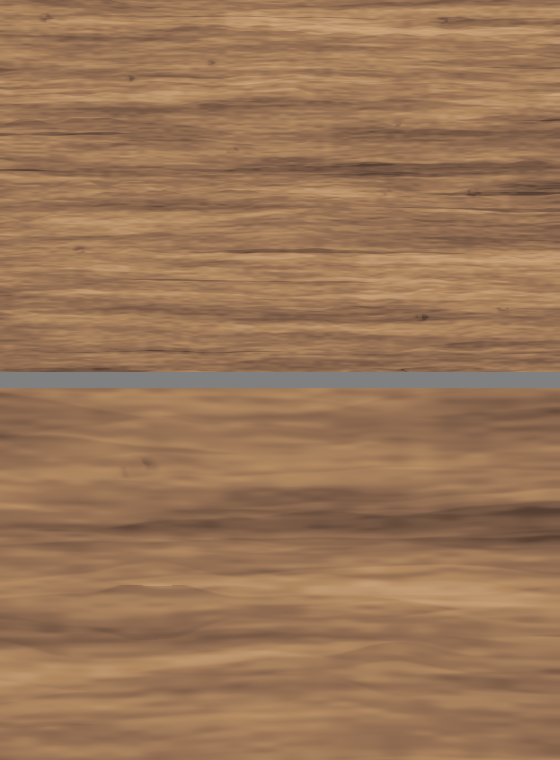
Top, the full canvas; bottom, a detail of the centre.
Write a WebGL 1 fragment shader that draws this texture.

```glsl
precision highp float;
// Strand-woven wood: long horizontal fibres in warm browns.
// Stretched noise and tapered strands add up to one tone value, which is
// darkened by seams and speckled knots and then looked up in a colour ramp.

uniform vec2 u_resolution;

// Colour ramp from deepest seam to palest fibre
const vec3 SEAM_BROWN = vec3(0.34, 0.25, 0.20);
const vec3 DARK_BROWN = vec3(0.47, 0.35, 0.27);
const vec3 UMBER      = vec3(0.55, 0.41, 0.31);
const vec3 MID_BROWN  = vec3(0.60, 0.45, 0.33);
const vec3 TAN        = vec3(0.65, 0.50, 0.36);
const vec3 HONEY      = vec3(0.69, 0.53, 0.37);
const vec3 PALE       = vec3(0.73, 0.58, 0.43);
const vec3 STRAW      = vec3(0.79, 0.64, 0.48);

// Sizes are in canvas heights, strengths in tone units
const float EDGE           = 0.0035;
const vec2  SEAM_CELL      = vec2(0.85, 0.075);
const vec2  STREAK_CELL    = vec2(1.00, 0.110);
const vec2  KNOT_CELL      = vec2(0.23, 0.16);
const vec2  KNOT_RADIUS    = vec2(0.024, 0.014);
const float SEAM_DEPTH     = 1.7;
const float STREAK_LIFT    = 1.1;
const float KNOT_DEPTH     = 1.7;
const float STRAND_TONE    = 0.9;
const float BAND_HEIGHT    = 0.49;
const float BAND_WIDTH     = 0.06;
const float BAND_DEPTH     = 0.75;
const float SEAM_SHARE     = 0.36;
const float STREAK_SHARE   = 0.38;
const float KNOT_SHARE     = 0.38;

float hash(vec2 p) {
  vec3 q = fract(p.xyx * 0.1031);
  q += dot(q, q.yzx + 33.33);
  return fract((q.x + q.y) * q.z);
}

// Smooth value noise from -1 to 1
float noise(vec2 p) {
  vec2 i = floor(p), f = fract(p);
  f = f * f * (3.0 - 2.0 * f);
  float low = mix(hash(i), hash(i + vec2(1.0, 0.0)), f.x);
  float high = mix(hash(i + vec2(0.0, 1.0)), hash(i + 1.0), f.x);
  return 2.0 * mix(low, high, f.y) - 1.0;
}

// Tapered strands, one per cell: x is coverage, y a random value per strand,
// z the height across the strand
vec3 strands(vec2 p, vec2 size, vec2 thickness, float seed) {
  vec2 g = p / size + vec2(0.0, seed * 0.37);
  float row = floor(g.y);
  g.x += 9.0 * hash(vec2(row, seed));
  vec2 id = vec2(floor(g.x), row) + seed * 17.0;
  vec2 q = fract(g) - 0.5;
  float halfWidth = mix(thickness.x, thickness.y, hash(id + 3.1));
  float centre = (hash(id + 7.7) - 0.5) * (1.0 - 2.0 * halfWidth);
  float taper = 1.0 - pow(2.0 * abs(q.x), 2.5);
  float ragged = 1.0 + 0.45 * noise(vec2(p.x * 14.0, row + seed));
  float inside = halfWidth * taper * ragged - abs(q.y - centre);
  float cover = smoothstep(0.0, EDGE / size.y, inside);
  return vec3(cover, hash(id + 11.3), (q.y - centre) / halfWidth);
}

// Speckled oval knots, thinly scattered
float knots(vec2 p) {
  vec2 g = p / KNOT_CELL;
  g.x += 5.0 * hash(vec2(floor(g.y), 41.0));
  vec2 id = floor(g);
  vec2 shift = (vec2(hash(id + 2.3), hash(id + 5.9)) - 0.5) * 0.6;
  vec2 q = (fract(g) - 0.5 - shift) * KNOT_CELL / KNOT_RADIUS;
  q /= mix(0.6, 1.1, hash(id + 8.1));
  float body = 1.0 - smoothstep(0.3, 1.1, length(q));
  float speckle = smoothstep(-0.25, 0.4, noise(p * vec2(85.0, 150.0)));
  return body * (0.2 + 0.8 * speckle) * step(hash(id + 13.7), KNOT_SHARE);
}

vec3 woodColor(float t) {
  vec3 c = mix(SEAM_BROWN, DARK_BROWN, smoothstep(-3.3, -1.8, t));
  c = mix(c, UMBER, clamp((t + 1.8) / 0.9, 0.0, 1.0));
  c = mix(c, MID_BROWN, clamp((t + 0.9) / 0.7, 0.0, 1.0));
  c = mix(c, TAN, clamp((t + 0.2) / 0.58, 0.0, 1.0));
  c = mix(c, HONEY, clamp((t - 0.38) / 0.52, 0.0, 1.0));
  c = mix(c, PALE, clamp((t - 0.9) / 0.65, 0.0, 1.0));
  return mix(c, STRAW, clamp((t - 1.55) / 1.2, 0.0, 1.0));
}

void main() {
  vec2 uv = gl_FragCoord.xy / u_resolution.y;

  // Let the grain wander gently
  vec2 p = uv + vec2(3.0, 2.0);
  p.y += 0.016 * noise(uv * vec2(1.3, 5.0) + 20.0);
  p.y += 0.004 * noise(uv * vec2(5.0, 14.0) + 50.0);
  p.y += 0.0015 * noise(uv * vec2(20.0, 40.0) + 80.0);

  // Grain from broad bands down to single fibres and flecks
  float tone = 0.08 + 0.65 * noise(p * vec2(0.5, 5.0));
  tone += 0.80 * noise(p * vec2(0.9, 14.0) + 11.0);
  tone += 0.85 * noise(p * vec2(1.8, 34.0) + 23.0);
  tone += 0.70 * noise(p * vec2(4.0, 80.0) + 37.0);
  tone += 0.65 * noise(p * vec2(12.0, 165.0) + 53.0);
  tone += 0.50 * noise(p * vec2(42.0, 210.0) + 71.0);
  float band = (p.y - 2.0 - BAND_HEIGHT) / BAND_WIDTH;
  tone -= BAND_DEPTH * exp(-band * band);

  // Crisp strands in three sizes
  for (int i = 0; i < 3; i++) {
    float n = float(i);
    vec2 size = vec2(1.3, 0.085) * pow(0.62, n);
    vec3 s = strands(p, size, vec2(0.18, 0.46), n + 1.0);
    tone += STRAND_TONE * s.x * (2.0 * s.y - 1.0) * (0.9 + 0.4 * s.z);
  }

  // Pale streaks, dark seams and knots
  vec3 streak = strands(p, STREAK_CELL, vec2(0.06, 0.15), 6.0);
  tone += STREAK_LIFT * streak.x * step(streak.y, STREAK_SHARE);
  vec3 seam = strands(p, SEAM_CELL, vec2(0.035, 0.10), 9.0);
  tone -= SEAM_DEPTH * seam.x * step(seam.y, SEAM_SHARE);
  tone -= KNOT_DEPTH * knots(p);

  gl_FragColor = vec4(woodColor(tone), 1.0);
}
```
